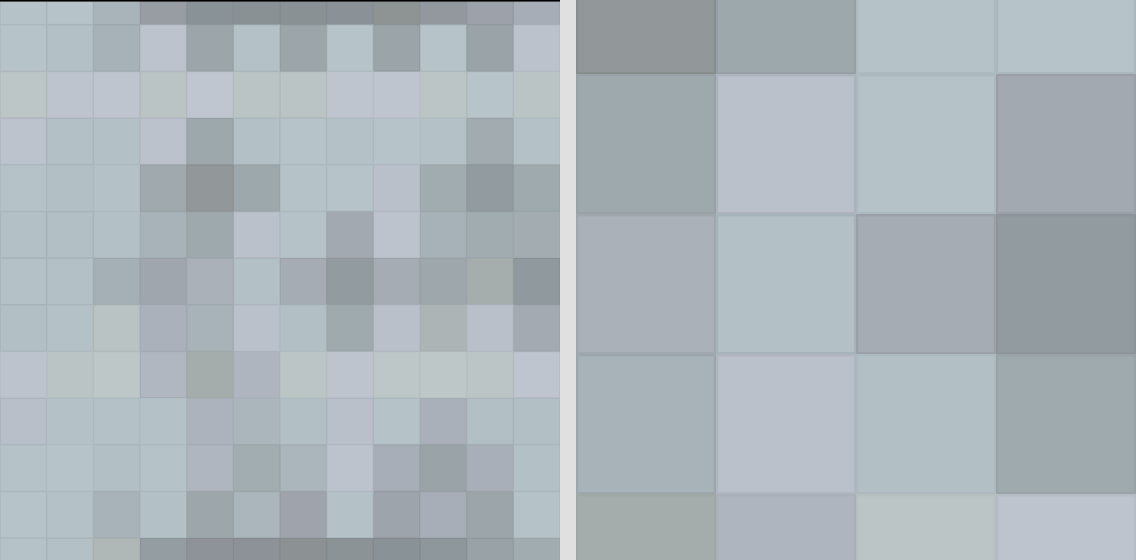
Left: the whole. Right: its middle third, enlarged.
A Shadertoy shader for this pattern:

```glsl
// Muted blue-grey square tiles with stepped dark crosses, toothed bands and faint seams.

const float TILES = 12.0;        // tiles across and down
const float ROW_SHIFT = 0.53;    // rows begin and end on half tiles
const float SEAM_WIDTH = 0.0026;
const float TOP_RULE = 0.0028;

const vec3 TEAL  = vec3(0.706, 0.757, 0.780);
const vec3 LILAC = vec3(0.730, 0.757, 0.796);
const vec3 WARM  = vec3(0.730, 0.765, 0.765);
const vec3 SLATE = vec3(0.540, 0.572, 0.588);

float hash(vec2 p, float seed) {
    vec3 q = fract(vec3(p.xyx + seed) * vec3(0.1031, 0.1030, 0.0973));
    q += dot(q, q.yzx + 33.33);
    return fract((q.x + q.y) * q.z);
}

// Dark tile with four half-tone neighbours
float plusTone(vec2 cell, vec2 center, float strength) {
    vec2 d = abs(cell - center);
    float steps = d.x + d.y;
    return strength * (steps < 0.5 ? 1.0 : steps < 1.5 ? 0.58 : 0.0);
}

float crossesTone(vec2 cell) {
    float tone = plusTone(cell, vec2(9.0, 10.0), 0.65);
    for (int i = 0; i < 3; i++) {
        float k = float(i);
        // Fading diagonal, then a chain on the middle row
        tone = max(tone, plusTone(cell, vec2(3.0 + k, 6.0 + 2.0 * k), 0.58 - 0.08 * k));
        tone = max(tone, plusTone(cell, vec2(7.0 + 2.0 * k, 6.0), 0.82 - 0.24 * mod(k, 2.0)));
        // Upper pair
        if (i < 2) tone = max(tone, plusTone(cell, vec2(4.0 + 6.0 * k, 4.0), 0.88 - 0.08 * k));
    }
    return tone;
}

// Dark rows at top and bottom, with alternating teeth pointing inward
float bandsTone(vec2 cell) {
    float fromEdge = min(cell.y, TILES - cell.y);
    float band = smoothstep(1.0, 4.0, cell.x) * (1.0 - 0.6 * smoothstep(8.0, 11.5, cell.x));
    float tooth = (1.0 - mod(cell.x, 2.0)) * 0.6 * smoothstep(0.5, 3.5, cell.x);
    return fromEdge < 0.5 ? band : fromEdge < 1.5 ? tooth : 0.0;
}

vec3 tileColor(vec2 cell) {
    // Two paler rows lean to warm and lilac; the rest to teal
    float paleRow = step(abs(abs(cell.y - 5.0) - 3.0), 0.5);
    float pick = hash(cell, 3.7);
    float lilacShare = mix(0.30, 0.45, paleRow);
    float warmShare = mix(0.08, 0.50, paleRow);
    vec3 light = pick < lilacShare ? LILAC : pick > 1.0 - warmShare ? WARM : TEAL;
    light += 0.010 * paleRow + 0.016 * (hash(cell, 11.3) - 0.5);

    float tone = max(crossesTone(cell), bandsTone(cell));
    vec3 dark = SLATE + (light - TEAL) * 0.6;
    return mix(light, dark, tone);
}

vec3 tiledSurface(vec2 uv, float pixel) {
    vec2 grid = uv * TILES + vec2(0.0, ROW_SHIFT);
    vec2 index = floor(grid);
    vec2 cell = vec2(index.x, TILES - index.y);
    vec3 color = tileColor(cell);

    // Faint seams, uneven from tile to tile
    vec2 toSeam = (0.5 - abs(fract(grid) - 0.5)) / TILES;
    float nearest = min(toSeam.x, toSeam.y);
    float halfWidth = 0.5 * SEAM_WIDTH;
    float seam = 1.0 - smoothstep(halfWidth - 0.5 * pixel, halfWidth + 0.5 * pixel, nearest);
    color *= 1.0 - seam * mix(0.03, 0.08, hash(cell, 23.1));

    // Thin black rule along the top
    return color * smoothstep(TOP_RULE - 0.5 * pixel, TOP_RULE + 0.5 * pixel, 1.0 - uv.y);
}

void mainImage(out vec4 fragColor, in vec2 fragCoord) {
    float pixel = 1.0 / min(iResolution.x, iResolution.y);
    vec3 sum = vec3(0.0);
    // Four samples per pixel soften the tile edges
    for (int i = 0; i < 4; i++) {
        vec2 offset = vec2(float(i % 2), float(i / 2)) * 0.5 - 0.25;
        sum += tiledSurface((fragCoord + offset) / iResolution.xy, pixel);
    }
    fragColor = vec4(sum * 0.25, 1.0);
}
```
